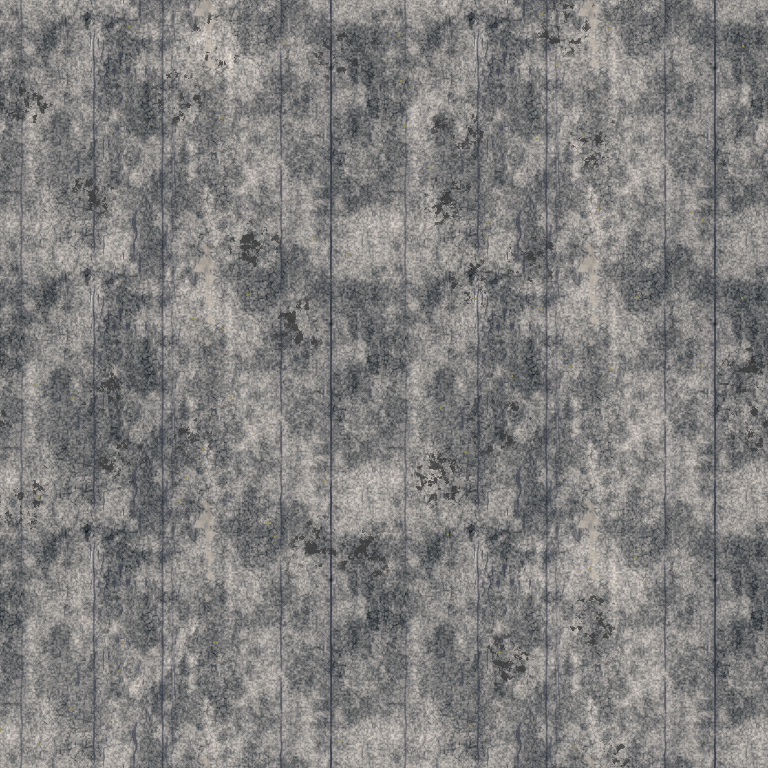
Reproduce this texture procedurally as a Shadertoy shader.

```glsl
// Weathered grey planks: a tile of vertical boards, seams, crackle and stains,
// repeated across and down, under canvas-wide grime, scrapes and black specks.
// Built from wrapping value noise, cellular noise and soft Gaussian patches.

#define REPEATS vec2(2.0, 3.0)
#define BASE_TONE 0.535
#define BLOTCH 0.27
#define STREAK 0.20
#define STAIN 0.17
#define GRAIN 0.25
#define SEAM_WIDTH 0.0010
#define DARK_GREY vec3(0.33, 0.34, 0.35)
#define LIGHT_GREY vec3(0.70, 0.68, 0.66)
#define SEAM_BLUE vec3(0.18, 0.20, 0.26)
#define BARE_WOOD vec3(0.74, 0.70, 0.65)
#define SPECK_BLACK vec3(0.22, 0.22, 0.22)

vec2 hash2(vec2 p) {
    vec3 a = fract(vec3(p.xyx) * vec3(0.1031, 0.1030, 0.0973));
    a += dot(a, a.yzx + 33.33);
    return fract((a.xx + a.yz) * a.zy);
}

// Value noise with freq cells per unit square, wrapping at its edges
float noise(vec2 p, vec2 freq, float seed) {
    vec2 i = floor(p * freq), f = fract(p * freq);
    f = f * f * (3.0 - 2.0 * f);
    vec2 lo = mod(i, freq) + seed * 17.3, hi = mod(i + 1.0, freq) + seed * 17.3;
    return mix(mix(hash2(lo).x, hash2(vec2(hi.x, lo.y)).x, f.x),
               mix(hash2(vec2(lo.x, hi.y)).x, hash2(hi).x, f.x), f.y);
}

float fbm(vec2 p, vec2 freq, float seed) {
    float sum = 0.0, amp = 0.52;
    for (int i = 0; i < 4; i++) {
        sum += amp * (noise(p, freq, seed + float(i)) - 0.5);
        freq *= 2.0;
        amp *= 0.65;
    }
    return sum;
}

// Wrapping cellular noise: nearest distance, second nearest, random id
vec3 cellular(vec2 p, vec2 freq, float seed) {
    vec2 i = floor(p * freq), f = fract(p * freq);
    vec3 r = vec3(9.0, 9.0, 0.0);
    for (int y = -1; y <= 1; y++)
    for (int x = -1; x <= 1; x++) {
        vec2 o = vec2(x, y);
        vec2 h = hash2(mod(i + o, freq) + seed * 17.3);
        float d = length(o + h - f);
        if (d < r.x) r = vec3(d, r.x, fract(h.x * 7.0 + h.y * 13.0));
        else r.y = min(r.y, d);
    }
    return r;
}

float cracks(vec2 p, vec2 freq, float seed) {
    vec3 c = cellular(p, freq, seed);
    return 1.0 - smoothstep(0.03, 0.20, c.y - c.x);
}

// Soft patch inside the tile, wrapping at its edges
float patchAt(vec2 t, vec2 centre, vec2 size) {
    vec2 d = (fract(t - centre + 0.5) - 0.5) / size;
    return exp(-dot(d, d));
}

// Scattered clusters over the whole canvas
float clusters(vec2 p, vec2 freq, float seed, float share) {
    vec3 c = cellular(p, freq, seed);
    return (1.0 - smoothstep(0.05, 0.48, c.x)) * step(c.z, share);
}

void mainImage(out vec4 fragColor, in vec2 fragCoord) {
    vec2 uv = fragCoord / iResolution.xy;
    uv.y = 1.0 - uv.y;
    vec2 t = uv * REPEATS;
    float px = 1.0 / iResolution.y;

    // Board tones, ragged blotches and grain of the repeating tile
    float blotch = fbm(t, vec2(13.0, 8.0), 1.0);
    float ragged = fbm(t, vec2(40.0, 24.0), 5.0);
    float tone = BASE_TONE + BLOTCH * blotch + 0.14 * ragged;
    tone += 0.07 * (smoothstep(-0.04, 0.04, blotch + 0.4 * ragged) - 0.5);
    tone += STREAK * fbm(t, vec2(50.0, 6.0), 9.0);
    tone += GRAIN * (noise(t, vec2(210.0, 140.0), 13.0) - 0.5);
    tone += 0.06 * patchAt(t, vec2(0.59, 0.5), vec2(0.11, 9.0));
    tone -= 0.045 * patchAt(t, vec2(0.92, 0.45), vec2(0.11, 0.35));
    tone -= 0.08 * patchAt(t, vec2(0.24, 0.10), vec2(0.13, 0.10)) * (1.0 - 3.0 * ragged);
    tone += 0.06 * patchAt(t, vec2(0.98, 0.88), vec2(0.08, 0.10));

    // Grime and scrapes that do not repeat
    tone += STAIN * fbm(uv, vec2(7.0, 6.0), 21.0);
    vec2 slanted = uv + vec2(0.35 * uv.y, 0.0);
    tone += 0.10 * clusters(uv, vec2(5.0, 4.0), 31.0, 0.4)
          * smoothstep(-0.04, 0.12, fbm(slanted, vec2(70.0, 30.0), 33.0));

    // Fine crackle everywhere, coarse crackle in patches and around knots
    float knots = patchAt(t, vec2(0.265, 0.14), vec2(0.016, 0.030))
                + patchAt(t, vec2(0.745, 0.50), vec2(0.016, 0.035));
    float flaked = smoothstep(0.04, 0.2, fbm(t, vec2(9.0, 7.0), 41.0));
    tone += 0.10 * knots;
    tone -= 0.075 * cracks(t, vec2(96.0, 64.0), 43.0);
    tone -= 0.11 * min(flaked + knots, 1.0) * cracks(t, vec2(46.0, 28.0), 45.0);
    vec3 col = mix(DARK_GREY, LIGHT_GREY, (tone - 0.33) / 0.37);

    // Bare wood along one board edge
    float bare = patchAt(t, vec2(0.535, 0.02), vec2(0.020, 0.06))
               + 0.55 * patchAt(t, vec2(0.545, 0.18), vec2(0.014, 0.22));
    col = mix(col, BARE_WOOD, 0.65 * smoothstep(0.35, 0.65, bare + 1.3 * ragged));

    // Short bluish splits running with the grain
    vec2 bent = t + vec2(0.012 * (noise(t, vec2(12.0, 22.0), 50.0) - 0.5), 0.0);
    float split = smoothstep(0.80, 0.95, noise(bent, vec2(150.0, 18.0), 51.0));
    float splitZone = patchAt(t, vec2(0.32, 0.6), vec2(0.14, 9.0)) + 0.35;
    col = mix(col, SEAM_BLUE + 0.06, 0.5 * split * splitZone);

    // Seams: position across the tile, strength
    vec2 seams[6] = vec2[6](vec2(0.057, 0.45), vec2(0.245, 0.6), vec2(0.424, 0.6),
                           vec2(0.448, 0.35), vec2(0.732, 0.6), vec2(0.862, 0.95));
    for (int i = 0; i < 6; i++) {
        float seed = 60.0 + float(i);
        float wobble = 0.008 * (1.1 - seams[i].y) * (noise(t, vec2(1.0, 24.0), seed) - 0.5);
        float d = abs(fract(t.x + wobble - seams[i].x + 0.5) - 0.5) / REPEATS.x;
        float worn = noise(t, vec2(1.0, 11.0), seed + 9.0) + 0.3 * noise(t, vec2(1.0, 60.0), seed);
        worn = smoothstep(0.25, 0.85, worn + 0.35 * seams[i].y);
        float line = 1.0 - smoothstep(0.0, SEAM_WIDTH + px, d);
        float halo = 0.15 * exp(-d / 0.005);
        col = mix(col, SEAM_BLUE, seams[i].y * worn * max(line, halo));
    }
    col = mix(col, SEAM_BLUE * 0.7, patchAt(t, vec2(0.862, 0.266), vec2(0.005, 0.008)));

    // Black speck clusters and rare yellow flecks
    float near = clusters(uv, vec2(9.0), 81.0, 0.45);
    float speck = smoothstep(0.10, 0.24, fbm(uv, vec2(110.0), 83.0) + 0.10 * near - 0.05);
    col = mix(col, SPECK_BLACK, 0.8 * speck * smoothstep(0.0, 0.5, near));
    vec3 fleck = cellular(uv, vec2(110.0), 91.0);
    col = mix(col, vec3(0.60, 0.56, 0.28), step(0.995, fleck.z) * (1.0 - smoothstep(0.08, 0.25, fleck.x)));

    fragColor = vec4(clamp(col, 0.0, 1.0), 1.0);
}
```
